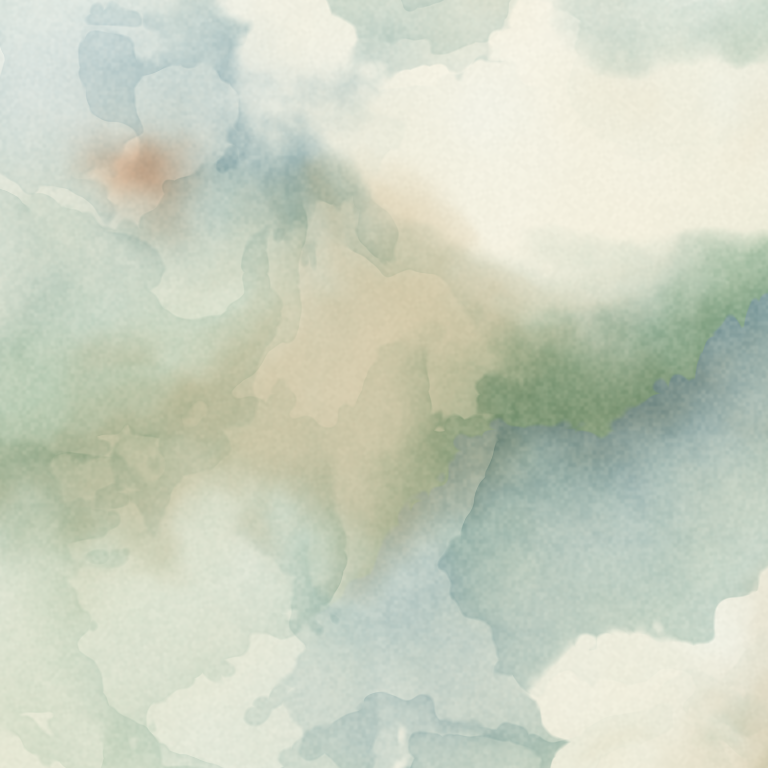
Write a WebGL 2 fragment shader that draws this background.

```glsl
#version 300 es
precision highp float;

uniform vec2 u_resolution;
out vec4 fragColor;

// Paper and the tint each pigment leaves at full strength
const vec3 WHITE_PAPER = vec3(0.985, 0.980, 0.945);
const vec3 CREAM_PAPER = vec3(0.970, 0.950, 0.880);
const vec3 BLUE = vec3(0.36, 0.51, 0.59);
const vec3 GREEN = vec3(0.36, 0.54, 0.45);
const vec3 OCHRE = vec3(0.72, 0.60, 0.44);
const vec3 RUST = vec3(0.82, 0.50, 0.36);

// Layout in canvas units
const vec2 BELT_POINT = vec2(0.74, 0.45);
const vec2 BELT_DIR = vec2(0.86, 0.51);
const vec2 BLUE_POOL = vec2(0.37, 0.83);
const vec2 GREEN_POOL = vec2(0.04, 0.48);
const vec2 RUST_SPOT = vec2(0.17, 0.83);
const vec2 LIGHT_GAP = vec2(0.60, 0.76);

const int LAYERS = 5;
const float LAYER_SCALE = 2.3;
const float WARP = 0.32;
const float EDGE = 0.005;
const float BASE_DENSITY = 0.14;
const float BELT_DENSITY = 0.46;
const float POOL_DENSITY = 0.34;
const float RIM = 0.13;
const float GRANULATION = 0.22;
const float PAPER_GRAIN = 0.020;

float hash(vec2 p) {
    vec3 q = fract(vec3(p.xyx) * 0.1031);
    q += dot(q, q.yzx + 33.33);
    return fract((q.x + q.y) * q.z);
}

float noise(vec2 p) {
    vec2 i = floor(p), f = p - i;
    f = f * f * f * (f * (f * 6.0 - 15.0) + 10.0);
    return mix(mix(hash(i), hash(i + vec2(1, 0)), f.x),
               mix(hash(i + vec2(0, 1)), hash(i + vec2(1, 1)), f.x), f.y);
}

float fbm(vec2 p) {
    float sum = 0.0, gain = 0.54;
    for (int i = 0; i < 5; i++) {
        sum += gain * noise(p);
        p = mat2(1.6, 1.2, -1.2, 1.6) * p + 7.3;
        gain *= 0.47;
    }
    return sum;
}

float pool(vec2 p, vec2 centre, float radius) {
    vec2 d = (p - centre) / radius;
    return exp(-dot(d, d));
}

// Creased lobes that scallop a drying edge
float scallops(vec2 p) {
    return 0.035 * abs(2.0 * noise(p * 15.0) - 1.0)
         + 0.016 * abs(2.0 * noise(p * 42.0) - 1.0);
}

// Pigment of one wash: dark along its border, thinning inward
float wash(vec2 p, vec2 q, vec2 seed) {
    float lost = smoothstep(0.38, 0.66, noise(p * 4.0 + seed.yx));
    float h = fbm(q * LAYER_SCALE + seed) - 0.51;
    h += (1.0 - lost) * (scallops(p + seed) - 0.02);
    float soft = mix(EDGE, 0.16, lost);
    float body = smoothstep(-soft, soft, h) * (0.3 + 0.7 * exp(-9.0 * max(h, 0.0)));
    float rim = (1.0 - lost) * exp(-abs(h - EDGE) / EDGE);
    return body + RIM * rim;
}

void main() {
    vec2 p = gl_FragCoord.xy / min(u_resolution.x, u_resolution.y);
    vec2 q = p + WARP * (vec2(fbm(p * 3.0 + 3.1), fbm(p * 3.0 + 21.7)) - 0.5);

    // Diagonal belt: green above a crisp border, blue below it
    float d = dot(q - BELT_POINT, vec2(-BELT_DIR.y, BELT_DIR.x));
    d -= scallops(p) - 0.02;
    float below = smoothstep(EDGE, -EDGE, d);
    float reach = smoothstep(0.32, 0.68, q.x);
    float belt = reach * mix(0.85 * exp(-d * d / 0.012), exp(-abs(d) / 0.20), below);
    float bluePool = pool(q, BLUE_POOL, 0.17);
    float greenPool = pool(q, GREEN_POOL, 0.15);

    // Broad density, opened by gaps of bare paper
    float density = BASE_DENSITY * (0.4 + 1.2 * fbm(p * 2.2 + 40.0))
        + BELT_DENSITY * belt + POOL_DENSITY * (bluePool + 0.6 * greenPool);
    float gap = fbm(q * 2.4 + 63.0) + 0.45 * pool(q, LIGHT_GAP, 0.10) + scallops(p + 5.0);
    float gapSoft = mix(0.015, 0.22, smoothstep(0.3, 0.65, noise(p * 5.0 + 9.0)));
    density *= 1.0 - 0.82 * smoothstep(0.64, 0.64 + gapSoft, gap);

    float blueness = 0.46 + 1.8 * (fbm(p * 2.0 + 80.0) - 0.5)
        + 0.7 * reach * belt * (2.0 * below - 1.0) + 0.5 * bluePool - 0.5 * greenPool;

    // Overlapping washes, each leaning to its own hue
    vec3 absorbed = vec3(0.0);
    for (int i = 0; i < LAYERS; i++) {
        vec2 seed = vec2(13.7, 29.3) * float(i + 1);
        float lean = 0.5 * (hash(seed) - 0.5);
        vec3 tint = mix(GREEN, BLUE, clamp(blueness + lean, 0.0, 1.0));
        absorbed -= log(tint) * (0.05 + 0.40 * wash(p, q, seed));
    }
    float granules = noise(p * 190.0) + 0.5 * noise(p * 85.0) - 0.75;
    absorbed *= density * (1.0 + GRANULATION * granules);

    // Warm stains
    float ochre = 0.28 * smoothstep(0.48, 0.72, fbm(q * 1.9 + 110.0));
    float rust = 0.30 * pool(q, RUST_SPOT, 0.055) * (0.4 + 1.2 * noise(p * 18.0));
    absorbed -= log(OCHRE) * ochre + log(RUST) * rust;

    // Paper tone and tooth
    vec3 color = mix(WHITE_PAPER, CREAM_PAPER, smoothstep(0.3, 0.7, fbm(p * 1.7 + 140.0)));
    color *= exp(-absorbed);
    color += PAPER_GRAIN * (noise(mat2(0.8, 0.6, -0.6, 0.8) * p * 230.0) - 0.5);
    fragColor = vec4(clamp(color, 0.0, 1.0), 1.0);
}
```
